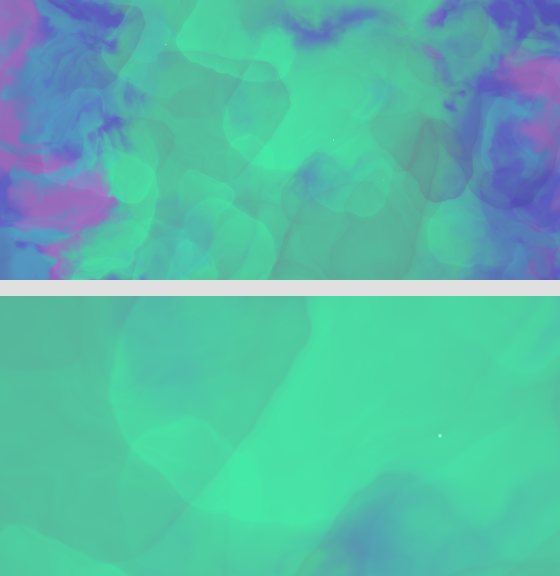
Top: the whole. Bottom: its middle third, enlarged.
Write a Shadertoy shader that draws this background.

```glsl
// Translucent mint petals drifting over a blue, violet and pink haze.
// Warped fractal noise sets the hue fields; scattered overlapping blobs with
// crisp, one-sided rims add the layered membranes.

const vec3 MINT   = vec3(0.28, 0.89, 0.65);
const vec3 DEEP   = vec3(0.36, 0.64, 0.59);
const vec3 BLUE   = vec3(0.33, 0.55, 0.74);
const vec3 VIOLET = vec3(0.37, 0.36, 0.76);
const vec3 PINK   = vec3(0.61, 0.40, 0.73);

const vec2  CENTRE       = vec2(0.54, 0.52);  // green heart, as a share of the canvas
const vec2  HEART_SHAPE  = vec2(0.88, 0.60);  // falloff along x and y
const vec2  HAZE_RANGE   = vec2(0.45, 0.80);  // radius where green turns to blue
const float HAZE_RAGGED  = 0.75;
const float MOTTLE       = 0.35;              // blue tint scattered in the green
const float VEIN_WIDTH   = 0.30;
const float WARP         = 0.20;
const float LARGE_PETALS = 2.5;               // petals per canvas height
const float SMALL_PETALS = 4.6;
const float RIM_WIDTH    = 0.009;             // in canvas heights
const float SPECK_GRID   = 9.0;
const float SPECK_RADIUS = 0.003;

float hash(vec2 p) {
    vec3 q = fract(p.xyx * 0.1031);
    q += dot(q, q.yzx + 33.33);
    return fract((q.x + q.y) * q.z);
}

vec2 hash2(vec2 p) {
    return vec2(hash(p), hash(p + 57.3));
}

float noise(vec2 p) {
    vec2 i = floor(p), f = fract(p);
    f = f * f * f * (f * (f * 6.0 - 15.0) + 10.0);
    vec2 e = vec2(0.0, 1.0);
    return mix(mix(hash(i), hash(i + e.yx), f.x),
               mix(hash(i + e.xy), hash(i + e.yy), f.x), f.y);
}

float fbm(vec2 p) {
    float sum = 0.0, amp = 0.5;
    for (int i = 0; i < 5; i++) {
        sum += amp * noise(p);
        p = mat2(1.6, 1.2, -1.2, 1.6) * p + 17.7;
        amp *= 0.5;
    }
    return sum / 0.97;
}

// Signed light of overlapping blobs, strongest just inside one side of each rim.
float petals(vec2 p, float scale, float seed) {
    p *= scale;
    float rim = RIM_WIDTH * scale, light = 0.0;
    for (int j = -1; j <= 1; j++)
    for (int i = -1; i <= 1; i++) {
        vec2 cell = floor(p) + vec2(i, j);
        vec2 rnd = hash2(cell + seed);
        vec2 d = p - cell - rnd;
        float angle = atan(d.y, d.x + 1e-5);
        float turn = 6.2832 * hash(cell + seed + 3.1);
        float radius = mix(0.42, 0.78, rnd.y) * (1.0 + 0.12 * sin(3.0 * angle + turn));
        float depth = radius - length(d);
        float side = 0.55 + 0.45 * cos(angle - turn);
        float tone = 2.0 * hash(cell + seed + 8.6) - 1.0;
        tone = sign(tone) * sqrt(abs(tone));
        float body = smoothstep(0.0, rim, depth) * (0.25 + 0.75 * exp(-3.5 * max(depth, 0.0)));
        float line = exp(-pow(depth / rim, 2.0));
        light += side * (tone * body + 0.18 * line * sign(tone));
    }
    return light;
}

float glow(vec2 d, vec2 size) {
    d /= size;
    return exp(-dot(d, d));
}

// Sparse bright dust.
float specks(vec2 p) {
    vec2 cell = floor(p * SPECK_GRID);
    vec2 spot = (cell + 0.2 + 0.6 * hash2(cell + 4.0)) / SPECK_GRID;
    return step(0.975, hash(cell + 91.0)) * smoothstep(SPECK_RADIUS, 0.0, length(p - spot));
}

void mainImage(out vec4 fragColor, in vec2 fragCoord) {
    vec2 p = fragCoord / iResolution.y;
    vec2 heart = CENTRE * iResolution.xy / iResolution.y;
    vec2 drift = vec2(fbm(p * 2.8 + 5.0), fbm(p * 2.8 + 41.0)) - 0.5;
    vec2 q = p + WARP * drift;

    // Membranes and fine swirling grain
    float light = petals(q, LARGE_PETALS, 11.0) + 0.6 * petals(q + 3.7, SMALL_PETALS, 29.0);
    light /= 1.0 + 0.2 * abs(light);
    float swirl = sin(70.0 * fbm(q * 2.5 + 2.0 * drift)) * noise(p * 6.0);
    light += 0.05 * swirl + 0.45 * (fbm(q * 9.0) - 0.5);

    // Green heart fading into blue, with faint blue mottling inside
    float reach = length((p - heart) * HEART_SHAPE) + HAZE_RAGGED * (fbm(q * 3.4 + 13.0) - 0.5);
    float haze = smoothstep(HAZE_RANGE.x, HAZE_RANGE.y, reach - 0.08 * light);
    float mottle = MOTTLE * smoothstep(0.50, 0.75, fbm(q * 4.5 + 33.0));
    float shine = 0.40 + 0.56 * light + 0.50 * glow(p - heart - vec2(0.02, -0.03), vec2(0.36, 0.32));
    vec3 green = mix(DEEP, MINT, clamp(shine, -0.15, 1.1));
    float streak = noise(vec2(p.x * 14.0, p.y * 1.2)) - 0.5;
    vec3 blue = BLUE + vec3(-0.01, 0.10, 0.04) * (light + streak);
    vec3 col = mix(green, blue, max(haze, mottle));

    // Violet and pink veins through the haze
    float ridge = abs(2.0 * fbm(q * 3.5 + 1.2 * drift + 71.0) - 1.0);
    float vein = smoothstep(VEIN_WIDTH, 0.02, ridge) * smoothstep(0.05, 0.60, haze);
    vec3 veinColour = mix(VIOLET, PINK, smoothstep(0.40, 0.60, fbm(q * 3.4 + 23.0)));
    col = mix(col, veinColour + 0.05 * light, 0.92 * vein);

    // Violet clouds above and below the heart
    vec2 puff = p - heart + 0.35 * drift;
    float cloud = 0.95 * glow(puff - vec2(0.13, 0.41), vec2(0.22, 0.08))
                + 0.5 * glow(puff - vec2(0.08, -0.16), vec2(0.13, 0.08));
    col = mix(col, VIOLET, cloud * smoothstep(0.25, 0.55, fbm(q * 6.0 + 8.0)));

    col += 0.35 * specks(p);
    fragColor = vec4(clamp(col, 0.0, 1.0), 1.0);
}
```
